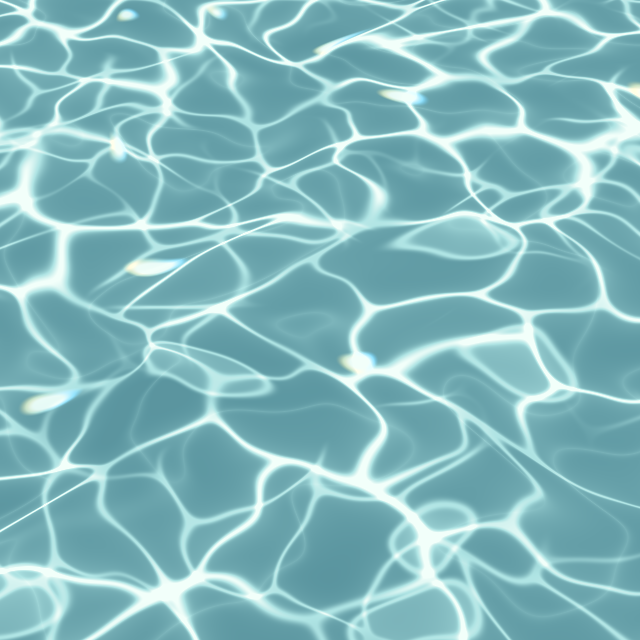
Write a three.js fragment shader that draws this texture.

```glsl
// Sunlit pool water: a foreshortened web of bright caustic lines over teal.
varying vec2 vUv;

vec2 hash2(vec2 p) {
  return fract(sin(vec2(dot(p, vec2(127.1, 311.7)), dot(p, vec2(269.5, 183.3)))) * 43758.5);
}

// Layered sines, about 0 to 1.
float swell(vec2 p) {
  float sum = 0.0;
  for (int i = 0; i < 4; i++) {
    p = mat2(0.8, -0.6, 0.6, 0.8) * p * 1.5 + 1.7;
    sum += sin(p.x + 1.3 * sin(p.y));
  }
  return 0.5 + 0.125 * sum;
}

// Bends the water plane so that straight cell borders turn wavy.
vec2 refractPlane(vec2 p) {
  float size = 0.27, freq = 1.4;
  for (int i = 0; i < 4; i++) {
    p += size * sin(freq * (p.yx + vec2(0.4, -0.4) * p) + float(i) * vec2(1.7, 2.9));
    size *= 0.5;
    freq *= 1.85;
  }
  return p;
}

// Distance to the nearest cell border, softened so that junctions fill in.
float borderDistance(vec2 p) {
  vec2 cell = floor(p), f = fract(p), nearCell = vec2(0.0), nearest = vec2(8.0);
  for (int j = -1; j <= 1; j++)
    for (int i = -1; i <= 1; i++) {
      vec2 g = vec2(float(i), float(j));
      vec2 r = g + hash2(cell + g) - f;
      if (dot(r, r) < dot(nearest, nearest)) { nearest = r; nearCell = g; }
    }
  float sum = 0.0;
  for (int j = -2; j <= 2; j++)
    for (int i = -2; i <= 2; i++) {
      vec2 g = nearCell + vec2(float(i), float(j));
      vec2 r = g + hash2(cell + g) - f;
      vec2 across = r - nearest;
      if (dot(across, across) > 0.0001)
        sum += exp(-30.0 * dot(0.5 * (r + nearest), normalize(across)));
    }
  return max(-log(sum) / 30.0, 0.0);
}

// Thin bright core with a wide, weak halo.
float filament(float d, float width) {
  return 0.85 * exp(-d * d / (width * width)) + 0.17 * exp(-d / 0.11);
}

// Scattered lenses: x = pale rimmed patches, y = solid glints, z = colour fringe.
vec3 lenses(vec2 p, float soft) {
  vec3 sum = vec3(0.0);
  vec2 cell = floor(p), f = fract(p);
  for (int j = -1; j <= 1; j++)
    for (int i = -1; i <= 1; i++) {
      vec2 g = vec2(float(i), float(j));
      vec2 rnd = hash2(cell + g + 37.0);
      vec2 r = g + 0.2 + 0.6 * hash2(cell + g + 71.0) - f;
      float d = length(r) * (1.0 + 0.25 * sin(2.0 * atan(r.y, r.x) + 6.3 * rnd.y));
      if (rnd.x < 0.3) {
        float rim = (d - mix(0.12, 0.3, rnd.y)) / (0.022 * soft);
        sum.x += 0.38 * exp(-rim * rim) + 0.17 * smoothstep(1.0, -1.0, rim);
      } else if (rnd.x > 0.7) {
        float radius = mix(0.05, 0.11, rnd.y);
        float glint = smoothstep(radius + 0.03 * soft, radius - 0.03 * soft, d);
        sum.y += glint;
        sum.z += glint * (1.0 - glint) * 4.0 * r.x / (d + 0.02);
      }
    }
  return sum;
}

void main() {
  // Perspective: cells shrink and flatten toward the top.
  float depth = 1.0 / (1.4 - 0.6 * vUv.y);
  float soft = depth * 1.4;
  vec2 plane = vec2((vUv.x - 0.5) * 5.5, 16.0) * depth;
  vec2 water = refractPlane(plane);

  // Main web, with lines that swell and fade along their length.
  float vary = swell(plane * 0.9 + 4.0);
  float width = soft * mix(0.017, 0.055, smoothstep(0.4, 0.9, vary));
  float strength = mix(0.45, 1.0, smoothstep(0.25, 0.6, swell(plane * 0.7)));
  float light = strength * filament(borderDistance(water), width);

  // Fainter second web and soft folded veils.
  vec2 deeper = refractPlane(plane * 1.1 + 13.0);
  light += 0.5 * smoothstep(0.35, 0.7, swell(plane * 0.6 + 9.0))
         * filament(borderDistance(deeper), 0.025 * soft);
  light += 0.13 * exp(-abs(swell(water * 0.8 + 2.0) - 0.55) * 35.0);

  // Uneven water body, patches and glints.
  light += 0.1 * swell(plane * vec2(0.5, 0.9)) - 0.03 + 0.03 * vUv.y;
  vec3 lens = lenses(water * 0.75 + 5.0, soft);
  light += lens.x + 0.85 * lens.y;

  // Teal through pale aqua to white, with warm and blue fringes.
  vec3 teal = vec3(0.355, 0.585, 0.625);
  vec3 aqua = vec3(0.68, 0.89, 0.89);
  vec3 white = vec3(0.95, 1.0, 0.98);
  vec3 color = mix(teal, aqua, clamp(light * 2.0, 0.0, 1.0));
  color = mix(color, white, clamp(light * 2.0 - 1.0, 0.0, 1.0));
  color += lens.z * vec3(0.1, 0.0, -0.1);
  gl_FragColor = vec4(color, 1.0);
}
```
